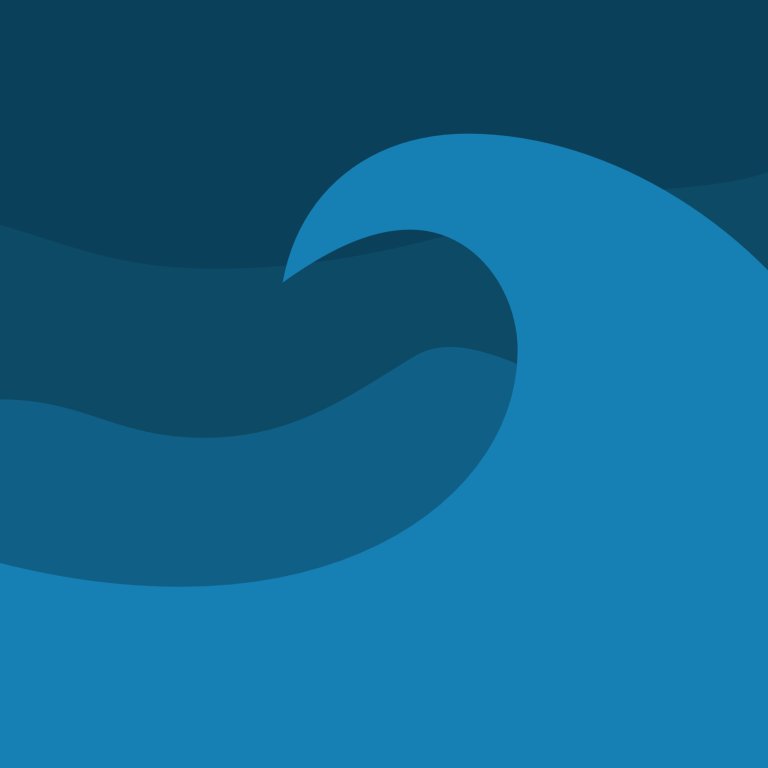
Reproduce this background procedurally as a three.js fragment shader.

```glsl
// A curling ocean wave in front of two rolling swells, all in flat blues.
// Each crest is a chain of cubic Bezier curves; the water lies below it, found
// by counting crossings above the point, and its edge is softened by distance.

varying vec2 vUv;

struct Crest {
  vec2 pen;       // end of the chain so far
  float nearest;  // distance to the chain
  float side;     // +1 above the crest, -1 in the water
};

Crest startAt(vec2 start) {
  return Crest(start, 10.0, 1.0);
}

vec2 bezier(vec2 a, vec2 b, vec2 c, vec2 d, float t) {
  float s = 1.0 - t;
  return s * s * s * a + 3.0 * s * t * (s * b + t * c) + t * t * t * d;
}

// Extends the crest by one curve, walked in short straight steps
void curveTo(inout Crest crest, vec2 p, vec2 b, vec2 c, vec2 d) {
  vec2 from = crest.pen;
  for (int i = 1; i <= 24; i++) {
    vec2 to = bezier(crest.pen, b, c, d, float(i) / 24.0);
    vec2 along = to - from;
    vec2 offset = p - from;
    float t = clamp(dot(offset, along) / dot(along, along), 0.0, 1.0);
    crest.nearest = min(crest.nearest, length(offset - t * along));

    // Each step that passes overhead switches between air and water
    if ((from.x > p.x) != (to.x > p.x)) {
      if (offset.y < along.y * offset.x / along.x) crest.side = -crest.side;
    }
    from = to;
  }
  crest.pen = d;
}

float coverage(Crest crest) {
  return 1.0 - smoothstep(-0.001, 0.001, crest.side * crest.nearest);
}

float farSwell(vec2 p) {
  Crest crest = startAt(vec2(0.0, 0.707));
  curveTo(crest, p, vec2(0.091, 0.682), vec2(0.150, 0.650), vec2(0.283, 0.650));
  curveTo(crest, p, vec2(0.378, 0.650), vec2(0.475, 0.665), vec2(0.573, 0.691));
  curveTo(crest, p, vec2(0.677, 0.716), vec2(0.768, 0.745), vec2(0.868, 0.754));
  curveTo(crest, p, vec2(0.911, 0.757), vec2(0.964, 0.763), vec2(1.0, 0.776));
  return coverage(crest);
}

// Ends behind the breaker, which hides the rest
float nearSwell(vec2 p) {
  Crest crest = startAt(vec2(0.0, 0.480));
  curveTo(crest, p, vec2(0.111, 0.480), vec2(0.150, 0.430), vec2(0.266, 0.430));
  curveTo(crest, p, vec2(0.384, 0.430), vec2(0.456, 0.486), vec2(0.538, 0.535));
  curveTo(crest, p, vec2(0.577, 0.560), vec2(0.628, 0.548), vec2(0.703, 0.513));
  return coverage(crest);
}

float breaker(vec2 p) {
  Crest crest = startAt(vec2(0.0, 0.267));
  // Trough and hollow face
  curveTo(crest, p, vec2(0.078, 0.247), vec2(0.156, 0.236), vec2(0.236, 0.236));
  curveTo(crest, p, vec2(0.505, 0.236), vec2(0.674, 0.382), vec2(0.674, 0.544));
  // Underside of the lip, out to its tip
  curveTo(crest, p, vec2(0.674, 0.620), vec2(0.620, 0.701), vec2(0.534, 0.701));
  curveTo(crest, p, vec2(0.475, 0.701), vec2(0.417, 0.667), vec2(0.368, 0.632));
  // Over the top and down the back
  curveTo(crest, p, vec2(0.389, 0.751), vec2(0.482, 0.826), vec2(0.609, 0.826));
  curveTo(crest, p, vec2(0.749, 0.826), vec2(0.895, 0.755), vec2(1.0, 0.648));
  return coverage(crest);
}

void main() {
  // Paint from the sky forward
  vec3 color = vec3(0.043, 0.251, 0.357);
  color = mix(color, vec3(0.047, 0.290, 0.400), farSwell(vUv));
  color = mix(color, vec3(0.063, 0.373, 0.529), nearSwell(vUv));
  color = mix(color, vec3(0.086, 0.498, 0.706), breaker(vUv));
  gl_FragColor = vec4(color, 1.0);
}
```
